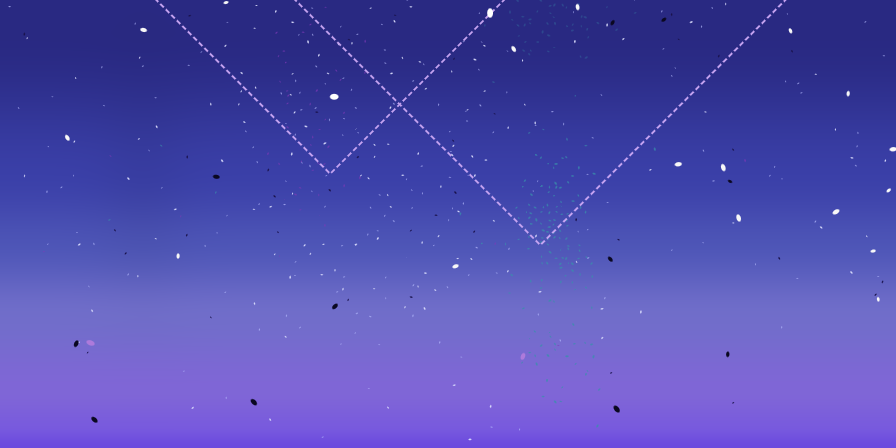
Give the GLSL for this background, as a WebGL 2 fragment shader.

```glsl
#version 300 es
precision highp float;
// Violet dusk sky with scattered stars, coloured dust and two dashed chevrons.
uniform vec2 u_resolution;
out vec4 fragColor;

vec2 hash2(vec2 p) {
    vec3 a = fract(p.xyx * vec3(0.1031, 0.1030, 0.0973));
    a += dot(a, a.yzx + 33.33);
    return fract((a.xx + a.yz) * a.zy);
}

// Coverage of a shape from its signed distance, one pixel soft.
float fill(float d) {
    return clamp(0.5 - d * u_resolution.y, 0.0, 1.0);
}

float ellipse(vec2 q, vec2 radii) {
    return fill((length(q / radii) - 1.0) * min(radii.x, radii.y));
}

float bell(vec2 q, vec2 spread) {
    q /= spread;
    return exp(-dot(q, q));
}

// One randomly turned flake per grid cell, kept with the given density.
float flakes(vec2 p, float cell, float radius, float density, float seed) {
    vec2 id = floor(p / cell);
    vec2 place = hash2(id + seed);
    vec2 trait = hash2(id + seed + 57.0);
    vec2 q = p - (id + 0.2 + 0.6 * place) * cell;
    float angle = 6.283 * trait.y;
    q = mat2(cos(angle), sin(angle), -sin(angle), cos(angle)) * q;
    float size = radius * (0.7 + 0.6 * fract(trait.y * 7.0));
    return step(trait.x, density) * ellipse(q, size * vec2(1.25, 0.75));
}

// Vertical gradient from the glowing horizon to the deep zenith.
vec3 sky(float y) {
    vec3 c = mix(vec3(0.42, 0.29, 0.87), vec3(0.47, 0.35, 0.87), smoothstep(0.0, 0.05, y));
    c = mix(c, vec3(0.50, 0.40, 0.84), smoothstep(0.03, 0.13, y));
    c = mix(c, vec3(0.44, 0.43, 0.79), smoothstep(0.12, 0.31, y));
    c = mix(c, vec3(0.31, 0.34, 0.72), smoothstep(0.29, 0.46, y));
    c = mix(c, vec3(0.23, 0.25, 0.66), smoothstep(0.42, 0.62, y));
    return mix(c, vec3(0.16, 0.16, 0.51), smoothstep(0.58, 0.93, y));
}

// Dashed V rising at 45 degrees from its apex.
float chevron(vec2 p, vec2 apex) {
    vec2 q = p - apex;
    float along = (abs(q.x) + q.y) * 0.7071;
    float across = abs(abs(q.x) - q.y) * 0.7071;
    float dash = abs(fract(along / 0.0174) - 0.5) * 0.0174 - 0.0055;
    return fill(max(across - 0.0021, dash)) * step(0.0, along);
}

void main() {
    vec2 p = gl_FragCoord.xy / u_resolution.y;
    vec3 color = sky(p.y);

    // Faint dark veil on the left
    color *= 1.0 - 0.04 * bell(p - vec2(0.32, 0.6), vec2(0.1, 0.25));

    // Teal dust in three patches and violet dust beside the left chevron
    float teal = 0.75 * bell(p - vec2(1.235, 0.48), vec2(0.06, 0.14))
               + 0.5 * bell(p - vec2(1.22, 0.97), vec2(0.1, 0.07))
               + 0.3 * bell(p - vec2(1.25, 0.21), vec2(0.07, 0.08));
    float tealTone = mix(0.75, 0.3, smoothstep(0.6, 0.9, p.y));
    color = mix(color, vec3(0.22, 0.56, 0.67), tealTone * flakes(p, 0.014, 0.0022, teal, 11.0));
    float violet = 0.35 * bell(p - vec2(0.69, 0.74), vec2(0.07, 0.22));
    color = mix(color, vec3(0.49, 0.22, 0.72), 0.7 * flakes(p, 0.018, 0.0018, violet, 23.0));

    // Small stars, denser in the column left of centre and toward the top
    float column = bell(p - vec2(0.82, 0.65), vec2(0.33, 0.42));
    float height = smoothstep(0.08, 0.65, p.y);
    float density = 0.05 * height + 0.28 * column;
    color = mix(color, vec3(0.88, 0.89, 1.0), 0.9 * flakes(p, 0.037, 0.0019, density, 31.0));
    color = mix(color, vec3(0.72, 0.74, 1.0), 0.7 * flakes(p, 0.031, 0.0014, density, 47.0));

    // Dark flecks
    color = mix(color, vec3(0.10, 0.07, 0.30), flakes(p, 0.045, 0.0019, 0.02 + 0.1 * column, 59.0));
    color = mix(color, vec3(0.04, 0.03, 0.13), flakes(p, 0.13, 0.0055, 0.10, 71.0));

    // Chevrons
    float lines = max(chevron(p, vec2(0.737, 0.612)), chevron(p, vec2(1.206, 0.453)));
    color = mix(color, vec3(0.80, 0.66, 0.96), 0.95 * lines);

    // Larger pink and white flakes
    color = mix(color, vec3(0.68, 0.48, 0.86), flakes(p, 0.16, 0.008, 0.04, 83.0));
    color = mix(color, vec3(0.97), flakes(p, 0.12, 0.0052, 0.03 + 0.13 * height, 97.0));

    // Two bright stars: one between the chevrons, one on the rising arm
    float bright = max(ellipse(p - vec2(0.746, 0.784), vec2(0.0095, 0.0065)),
                       ellipse(p - vec2(1.094, 0.971), vec2(0.0065, 0.0105)));
    color = mix(color, vec3(1.0), bright);

    fragColor = vec4(color, 1.0);
}
```
